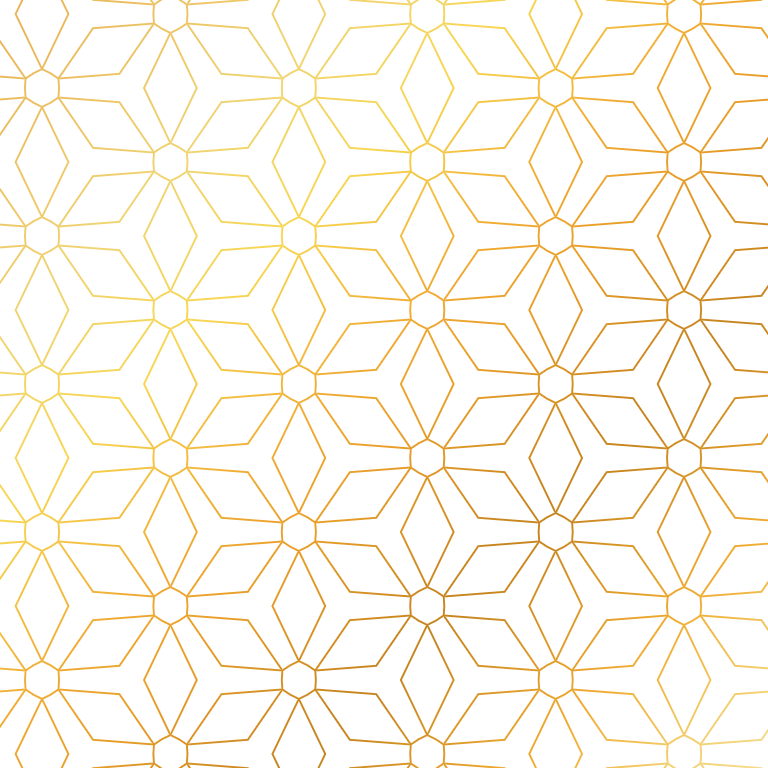
This pattern is drawn by a three.js fragment shader. Its source:

```glsl
// Golden line lattice on white: small hexagons on a triangular grid, joined by
// slender rhombi. Each point is folded into one twelfth of a hexagonal cell, where
// two segments draw everything; a diagonal metallic gradient tints the lines.
varying vec2 vUv;

// Offset from the nearest node of a triangular lattice with unit spacing
vec2 nearestNode(vec2 p) {
  vec2 cell = vec2(sqrt(3.0), 1.0);
  vec2 a = mod(p + 0.5 * cell, cell) - 0.5 * cell;
  vec2 b = mod(p, cell) - 0.5 * cell;
  return dot(a, a) < dot(b, b) ? a : b;
}

// Mirror into the 30 degree wedge to the right of the upward axis
vec2 foldSixfold(vec2 p) {
  vec2 mirror = vec2(0.8660254, -0.5);
  p = abs(p);
  p -= 2.0 * max(dot(p, mirror), 0.0) * mirror;
  return vec2(abs(p.x), p.y);
}

float segmentDistance(vec2 p, vec2 a, vec2 b) {
  vec2 ab = b - a;
  return length(p - a - ab * clamp(dot(p - a, ab) / dot(ab, ab), 0.0, 1.0));
}

vec3 addStop(vec3 previous, vec3 next, float from, float to, float t) {
  return mix(previous, next, clamp((t - from) / (to - from), 0.0, 1.0));
}

// Metallic gradient, t runs from the upper left to the lower right corner
vec3 gold(float t) {
  vec3 c = vec3(0.91, 0.69, 0.33);
  c = addStop(c, vec3(0.94, 0.83, 0.45), 0.00, 0.22, t);
  c = addStop(c, vec3(0.97, 0.84, 0.32), 0.22, 0.34, t);
  c = addStop(c, vec3(0.94, 0.67, 0.20), 0.34, 0.47, t);
  c = addStop(c, vec3(0.91, 0.62, 0.16), 0.47, 0.55, t);
  c = addStop(c, vec3(0.78, 0.52, 0.12), 0.55, 0.68, t);
  c = addStop(c, vec3(0.94, 0.67, 0.19), 0.70, 0.84, t);
  c = addStop(c, vec3(0.95, 0.82, 0.45), 0.84, 0.94, t);
  return addStop(c, vec3(0.96, 0.86, 0.56), 0.94, 1.00, t);
}

void main() {
  vec2 spacing = vec2(0.19307, 0.1927);
  vec2 p = foldSixfold(nearestNode((vUv - vec2(0.0547, 0.8854)) / spacing));

  // Rhombus side from its tip to its waist, then half a hexagon side
  vec2 tip = vec2(0.0, 0.128);
  float d = segmentDistance(p, tip, vec2(0.178, 0.5));
  d = min(d, segmentDistance(p, tip, vec2(0.0575, 0.0996)));

  // Smooth line coverage in canvas units
  float pixel = fwidth(vUv.x);
  float line = clamp((0.00125 - d * spacing.y) / pixel + 0.5, 0.0, 1.0);

  float diagonal = 0.5 * (vUv.x + 1.0 - vUv.y);
  gl_FragColor = vec4(mix(vec3(1.0), gold(diagonal), line), 1.0);
}
```
